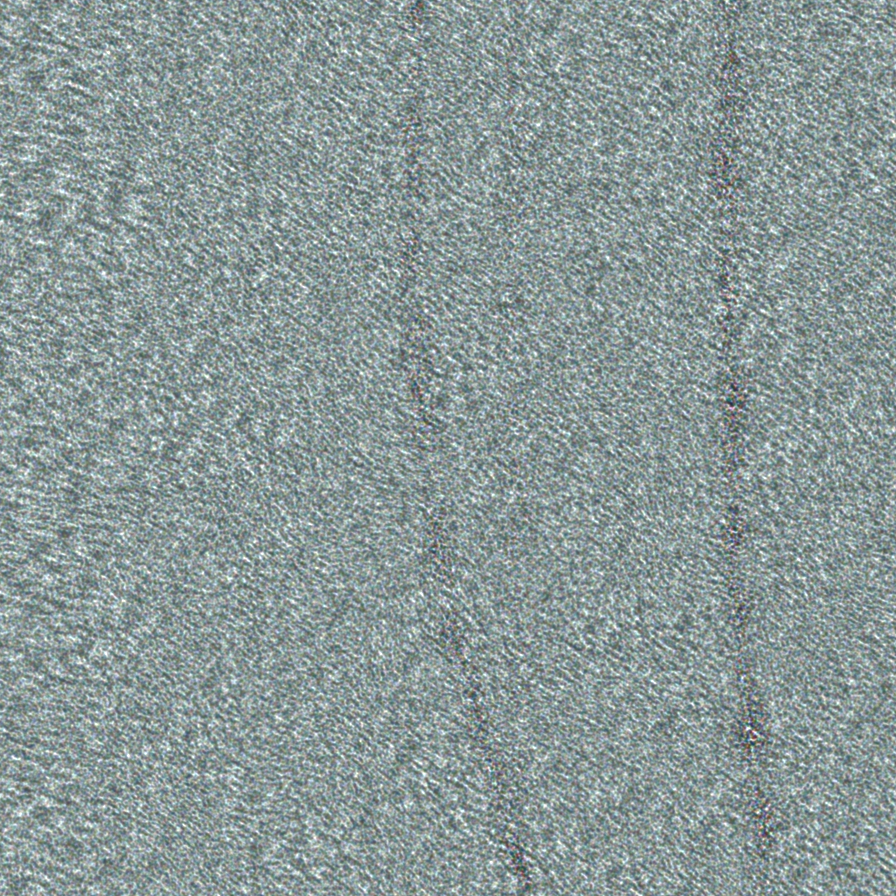
Write a Shadertoy shader that draws this texture.

```glsl
// Grey-green woven cloth: fine speckle, slanted twill streaks and dark vertical creases.
#define CLOTH_COLOR    vec3(0.545, 0.602, 0.600)
#define CONTRAST       0.104
#define CHROMA         0.026
#define TWILL_ANGLE   -0.63
#define SIDE_ANGLE    -0.34
#define TWILL_SCALE    vec2(62.0, 205.0)
#define SIDE_SCALE     vec2(46.0, 150.0)
#define GRAIN_SCALE    vec2(205.0, 255.0)
#define CHROMA_SCALE   190.0
#define CREASE_WIDTH   0.013
#define CREASE_DEPTH   0.95

// Random unit gradient for a lattice cell
vec2 cellGradient(ivec2 cell) {
    uvec2 q = uvec2(cell) * uvec2(1597334673u, 3812015801u);
    uint h = (q.x ^ q.y) * 1597334673u;
    h = (h ^ (h >> 15)) * 2246822519u;
    h ^= h >> 13;
    float angle = 6.28318 * float(h & 65535u) / 65536.0;
    return vec2(cos(angle), sin(angle));
}

// Gradient noise scaled to a spread of about one
float noise(vec2 p) {
    ivec2 i = ivec2(floor(p));
    vec2 f = fract(p);
    vec2 u = f * f * f * (f * (f * 6.0 - 15.0) + 10.0);
    float a = dot(cellGradient(i), f);
    float b = dot(cellGradient(i + ivec2(1, 0)), f - vec2(1, 0));
    float c = dot(cellGradient(i + ivec2(0, 1)), f - vec2(0, 1));
    float d = dot(cellGradient(i + ivec2(1, 1)), f - vec2(1, 1));
    return 4.8 * mix(mix(a, b, u.x), mix(c, d, u.x), u.y);
}

// Coordinates along and across a thread direction
vec2 alongThread(vec2 p, float angle) {
    vec2 dir = vec2(cos(angle), sin(angle));
    return vec2(dot(p, dir), dot(p, vec2(-dir.y, dir.x)));
}

// Broken, soft-edged vertical fold centred on x = center
float crease(vec2 uv, float center, float seed) {
    float wobble = 0.003 * noise(vec2(uv.y * 22.0, seed));
    float width = CREASE_WIDTH * (1.0 + 0.25 * noise(vec2(uv.y * 14.0, seed + 5.3)));
    float d = (uv.x - center - wobble) / width;
    float broken = 0.72 + 0.3 * noise(vec2(uv.y * 19.0, seed + 9.7));
    return exp(-d * d) * clamp(broken, 0.1, 1.2);
}

void mainImage(out vec4 fragColor, in vec2 fragCoord) {
    vec2 uv = fragCoord / iResolution.xy;
    float fall = 1.0 - uv.y;

    // Gentle bending of the threads
    vec2 bend = 0.004 * vec2(noise(uv * 6.0 + 3.1), noise(uv * 6.0 + 41.7));
    vec2 p = uv + bend;

    // Slanted twill, flatter and coarser toward the left side
    vec2 twillPos = alongThread(p, TWILL_ANGLE);
    float twill = noise(twillPos * TWILL_SCALE + 11.3);
    float sideTwill = noise(alongThread(p, SIDE_ANGLE) * SIDE_SCALE + 73.9);
    float side = 1.0 - smoothstep(0.03, 0.24, uv.x + 0.03 * noise(uv * 7.0 + 19.0));
    float streaks = mix(twill, sideTwill, side) / sqrt(side * side + (1.0 - side) * (1.0 - side));
    float streakShare = 0.58 + 0.10 * side + 0.08 * noise(uv * 9.0 + 57.0);

    // Fine speckle and faint blotches
    float grain = 0.82 * noise(twillPos * GRAIN_SCALE + 131.0)
                + 0.50 * noise(alongThread(uv, 0.4) * 330.0 + 217.0);
    float blotches = 0.10 * noise(uv * 24.0 + 7.7) + 0.08 * noise(uv * 55.0 + 91.0);

    // Two curving folds and a faint third one
    float rightFold = crease(uv, 0.812 + 0.05 * pow(fall, 4.0), 2.4);
    float middleFold = 0.62 * crease(uv, 0.460 + 0.135 * pow(fall, 3.0), 31.6);
    float faintFold = 0.28 * crease(uv, 0.570 + 0.01 * fall, 63.2);
    float fold = rightFold + middleFold + faintFold;

    // Brightness, with highlights slightly stretched
    float tone = streakShare * streaks + 0.80 * grain * (1.0 + 0.35 * fold);
    tone += 0.10 * (tone * tone - 1.0) + blotches - CREASE_DEPTH * fold;
    tone += 0.12 * (0.5 - uv.x);

    // Small colour flecks, stronger inside the folds
    vec2 flecks = vec2(noise(alongThread(uv, 0.9) * CHROMA_SCALE + 303.0),
                       noise(alongThread(uv, 0.2) * CHROMA_SCALE + 411.0));
    flecks *= CHROMA * (1.0 + 1.1 * fold);
    vec3 tint = flecks.x * vec3(1.0, 0.0, -1.0) + flecks.y * vec3(0.5, -0.6, 0.5);
    tint += fold * vec3(0.018, -0.012, -0.004);

    vec3 color = CLOTH_COLOR + CONTRAST * tone + tint;
    fragColor = vec4(clamp(color, 0.0, 1.0), 1.0);
}
```
